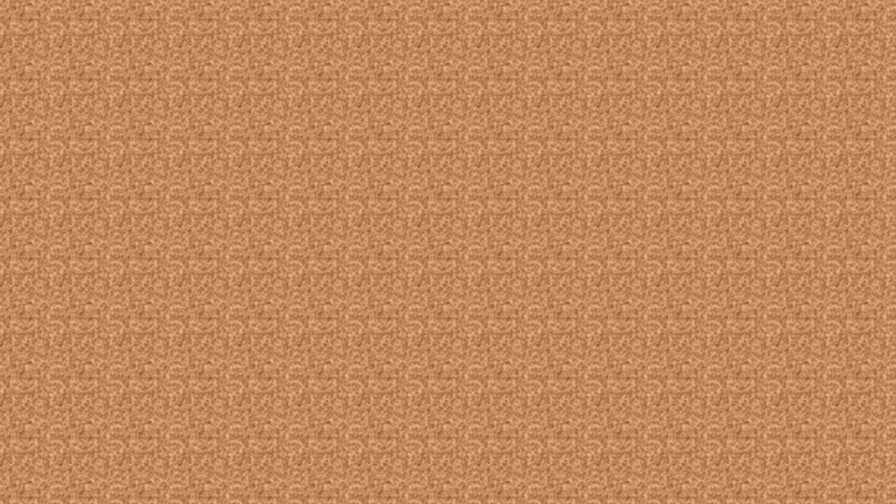
A WebGL 2 fragment shader for this texture:

```glsl
#version 300 es
precision highp float;

uniform vec2 u_resolution;
out vec4 fragColor;

const float TILES_ACROSS = 15.0;
const int SPECK_COUNT = 12;
const vec3 CORK = vec3(0.752, 0.541, 0.362);
const vec3 RUST = vec3(0.57, 0.32, 0.17);
const vec3 STRAW = vec3(0.87, 0.67, 0.48);

float hash(vec2 p, float seed) {
    vec3 q = fract(vec3(p.xyx + seed * 7.31) * vec3(0.1031, 0.1030, 0.0973));
    q += dot(q, q.yzx + 33.33);
    return fract((q.x + q.y) * q.z);
}

// Unit gradient on a lattice that wraps after "period" cells
vec2 gradient(vec2 cell, float period, float seed) {
    float angle = 6.28319 * hash(mod(cell, period), seed);
    return vec2(cos(angle), sin(angle));
}

// Gradient noise that repeats once per unit tile
float tileNoise(vec2 tile, float period, float seed) {
    vec2 p = tile * period;
    vec2 i = floor(p);
    vec2 f = p - i;
    vec2 w = f * f * f * (f * (f * 6.0 - 15.0) + 10.0);
    vec2 e = vec2(0.0, 1.0);
    float a = dot(gradient(i, period, seed), f);
    float b = dot(gradient(i + e.yx, period, seed), f - e.yx);
    float c = dot(gradient(i + e.xy, period, seed), f - e.xy);
    float d = dot(gradient(i + e.yy, period, seed), f - e.yy);
    return mix(mix(a, b, w.x), mix(c, d, w.x), w.y);
}

// Soft granules, from fine crumbs to broad mottling
float granules(vec2 tile) {
    return 0.19 * tileNoise(tile, 19.0, 1.0)
         + 0.15 * tileNoise(tile, 11.0, 2.0)
         + 0.05 * tileNoise(tile, 4.0, 3.0);
}

// Coverage of small elongated flecks gathered around one column of the tile
float specks(vec2 tile, float seed, float column, float spread, float pixel) {
    float cover = 0.0;
    for (int k = 0; k < SPECK_COUNT; k++) {
        vec2 id = vec2(float(k), seed);
        vec2 center = vec2(column + spread * (hash(id, 4.0) - 0.5), hash(id, 5.0));
        vec2 offset = fract(tile - center + 0.5) - 0.5;
        float angle = 3.14159 * hash(id, 6.0);
        float c = cos(angle);
        float s = sin(angle);
        offset = mat2(c, s, -s, c) * offset * vec2(1.0, 1.3);
        float radius = mix(0.016, 0.036, hash(id, 7.0));
        cover = max(cover, 1.0 - smoothstep(-pixel, pixel, length(offset) - radius));
    }
    return cover;
}

void main() {
    // Square tiles counted from the top left corner
    vec2 fromTop = vec2(gl_FragCoord.x, u_resolution.y - gl_FragCoord.y);
    vec2 tile = fromTop / u_resolution.x * TILES_ACROSS;
    float pixel = 0.5 * TILES_ACROSS / u_resolution.x;

    vec3 color = CORK + granules(tile);
    color = mix(color, STRAW, 0.4 * specks(tile, 21.0, 0.85, 0.9, pixel));
    color = mix(color, RUST, 0.55 * specks(tile, 8.0, 0.27, 0.6, pixel));
    fragColor = vec4(clamp(color, 0.0, 1.0), 1.0);
}
```
